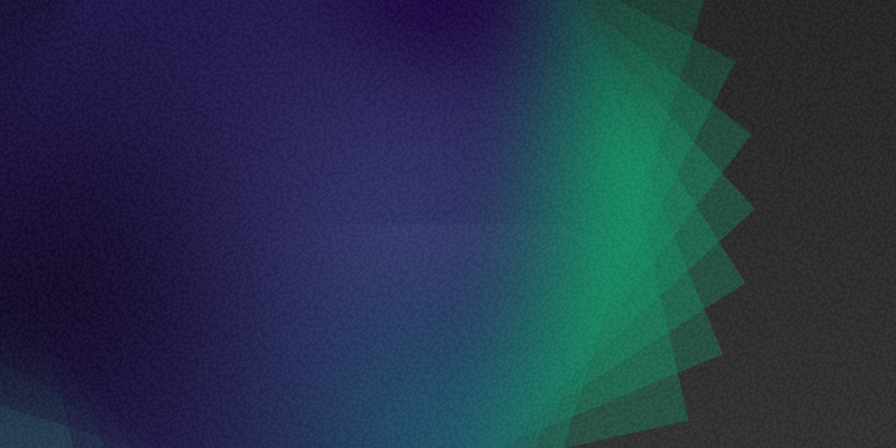
A Shadertoy shader for this background:

```glsl
// A fan of translucent rotated squares, indigo to green, over speckled charcoal.

const int SQUARES = 7;
const float HALF_SIDE = 0.677;
const float FIRST_TURN = -0.3054;
const float TURN_STEP = -0.1745;
const float SHEET_ALPHA = 0.37;
const vec2 FAN_CENTRE = vec2(0.729, 0.5755);

const vec3 INDIGO = vec3(0.14, 0.10, 0.30);
const vec3 NIGHT = vec3(0.09, 0.05, 0.18);
const vec3 PERIWINKLE = vec3(0.20, 0.20, 0.41);
const vec3 VIOLET = vec3(0.12, 0.04, 0.27);
const vec3 TEAL = vec3(0.13, 0.34, 0.43);
const vec3 GREEN = vec3(0.09, 0.55, 0.39);
const vec3 DEEP_GREEN = vec3(0.09, 0.42, 0.30);

// Soft elliptical weight, 1 at the centre
float glow(vec2 p, vec2 centre, vec2 radius) {
    vec2 d = (p - centre) / radius;
    return exp(-dot(d, d));
}

vec2 hash2(vec2 cell) {
    vec3 q = fract(cell.xyx * vec3(0.1031, 0.1030, 0.0973));
    q += dot(q, q.yzx + 33.33);
    return fract((q.xx + q.yz) * q.zy);
}

// Cellular noise: distance to the nearest scattered point
float cellular(vec2 p) {
    vec2 cell = floor(p);
    float nearest = 2.0;
    for (int y = -1; y <= 1; y++)
    for (int x = -1; x <= 1; x++) {
        vec2 neighbour = cell + vec2(x, y);
        nearest = min(nearest, length(neighbour + hash2(neighbour) - p));
    }
    return nearest;
}

// Signed distance to a square turned by an angle
float squareDistance(vec2 p, float halfSide, float angle) {
    float c = cos(angle), s = sin(angle);
    vec2 d = abs(vec2(c * p.x + s * p.y, c * p.y - s * p.x)) - halfSide;
    return length(max(d, 0.0)) + min(max(d.x, d.y), 0.0);
}

// Combined opacity of the overlapping sheets
float fanCoverage(vec2 p, float blur) {
    float seeThrough = 1.0;
    for (int i = 0; i < SQUARES; i++) {
        float d = squareDistance(p, HALF_SIDE, FIRST_TURN + TURN_STEP * float(i));
        seeThrough *= 1.0 - SHEET_ALPHA * (1.0 - smoothstep(-blur, blur, d));
    }
    return 1.0 - seeThrough;
}

// Colours shared by all sheets
vec3 sheetColour(vec2 p, float blur) {
    vec3 colour = mix(INDIGO, NIGHT, glow(p, vec2(0.18, 0.36), vec2(0.42, 0.36)));
    colour = mix(colour, PERIWINKLE, glow(p, vec2(0.92, 0.48), vec2(0.44, 0.48)));
    colour = mix(colour, VIOLET, glow(p, vec2(0.98, 1.02), vec2(0.24, 0.17)));
    colour = mix(colour, TEAL, glow(p, vec2(1.08, 0.0), vec2(0.40, 0.34)));
    float greenness = smoothstep(1.0, 1.42, p.x - 0.1 * (p.y - 0.5));
    colour = mix(colour, mix(GREEN, DEEP_GREEN, smoothstep(0.6, 1.0, p.y)), greenness);
    // Faint horizontal seam
    float below = 1.0 - smoothstep(-blur, blur, p.y - 0.5);
    return colour + 0.022 * below * glow(p, vec2(0.98, 0.5), vec2(0.25, 0.16));
}

// Charcoal on the right, night blue on the left
vec3 backdrop(vec2 p) {
    vec3 charcoal = vec3(mix(0.20, 0.155, p.y));
    vec3 leftTint = mix(vec3(0.15, 0.24, 0.32), vec3(0.06, 0.05, 0.12),
                        smoothstep(0.0, 0.35, p.y));
    return mix(leftTint, charcoal, smoothstep(0.2, 1.2, p.x));
}

void mainImage(out vec4 fragColor, in vec2 fragCoord) {
    vec2 p = fragCoord / iResolution.y;
    float blur = 0.8 / iResolution.y;
    float coverage = fanCoverage(p - FAN_CENTRE, blur);
    vec3 colour = mix(backdrop(p), sheetColour(p, blur), coverage);

    // Fine slanted speckle
    vec2 slanted = vec2(p.x + p.y, (p.y - p.x) * 1.5);
    float speck = 1.0 - smoothstep(0.1, 0.65, cellular(slanted * 65.0));
    colour += 0.035 * (speck - 0.4);

    fragColor = vec4(clamp(colour, 0.0, 1.0), 1.0);
}
```
